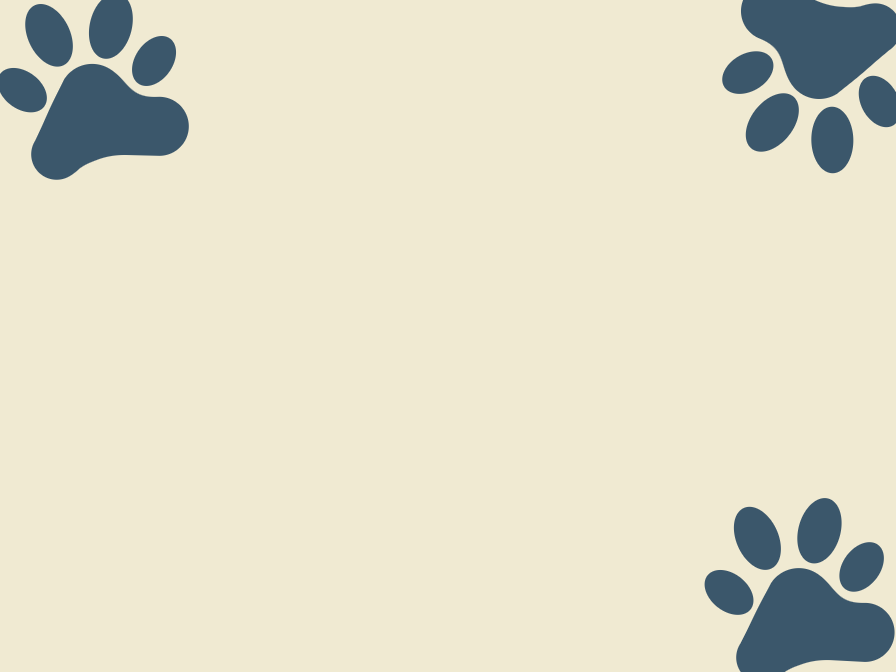
Write a Shadertoy shader that draws this background.

```glsl
// Three dark blue paw prints in the corners of a plain cream field.
// Each print is a distance field: four tilted ellipses for the toes and
// two tapered capsules, smoothly joined, for the pad.

#define CREAM vec3(0.942, 0.918, 0.824)
#define BLUE vec3(0.233, 0.340, 0.420)
#define PAW_SIZE 0.1736   // one paw unit, in canvas heights
#define PAD_BLEND 0.26    // softness of the join between the pad lobes

// Paw placement: x and y as fractions of the canvas, clockwise turn in radians
const vec3 PAWS[3] = vec3[3](
    vec3(0.0938, 0.9214, 0.0),
    vec3(0.9017, 0.8372, 3.575),
    vec3(0.8838, 0.1714, 0.028));

// Toes in paw units: centre, clockwise tilt from upright, long radius
const vec4 TOES[4] = vec4[4](
    vec4(-0.53, -0.32, -0.93, 0.235),
    vec4(-0.30,  0.15, -0.45, 0.285),
    vec4( 0.23,  0.23,  0.24, 0.286),
    vec4( 0.60, -0.07,  0.61, 0.236));

// Brings a point into a frame that is turned clockwise by the angle
vec2 toFrame(vec2 p, float angle) {
    float c = cos(angle), s = sin(angle);
    return vec2(c * p.x - s * p.y, s * p.x + c * p.y);
}

float ellipseDist(vec2 p, vec2 radii) {
    float k = length(p / radii);
    float slope = length(p / (radii * radii));
    return (k - 1.0) * (k + 1e-4) / (slope + 1e-4);
}

// Capsule whose radius changes from ra at a to rb at b
float taperDist(vec2 p, vec2 a, float ra, vec2 b, float rb) {
    vec2 axis = b - a;
    float t = clamp(dot(p - a, axis) / dot(axis, axis), 0.0, 1.0);
    return length(p - a - axis * t) - mix(ra, rb, t);
}

float smoothUnion(float a, float b, float k) {
    float h = max(k - abs(a - b), 0.0) / k;
    return min(a, b) - 0.25 * h * h * k;
}

float pawDist(vec2 p) {
    // Pad: one limb from the crown to the left lobe, one across to the right
    float leftLimb = taperDist(p, vec2(0.07, -0.38), 0.285, vec2(-0.235, -0.87), 0.218);
    float rightLimb = taperDist(p, vec2(0.12, -0.63), 0.24, vec2(0.645, -0.63), 0.253);
    float d = smoothUnion(leftLimb, rightLimb, PAD_BLEND);

    // Toes: larger ones are slightly slimmer
    for (int i = 0; i < 4; i++) {
        vec4 toe = TOES[i];
        vec2 radii = vec2(0.066 + 0.4 * toe.w, toe.w);
        d = min(d, ellipseDist(toFrame(p - toe.xy, toe.z), radii));
    }
    return d;
}

void mainImage(out vec4 fragColor, in vec2 fragCoord) {
    vec2 canvas = vec2(iResolution.x / iResolution.y, 1.0);
    vec2 p = fragCoord / iResolution.y;

    // Nearest paw edge, in canvas heights
    float d = 1e3;
    for (int i = 0; i < 3; i++) {
        vec2 local = toFrame(p - PAWS[i].xy * canvas, PAWS[i].z) / PAW_SIZE;
        d = min(d, pawDist(local) * PAW_SIZE);
    }

    // Edge smoothing over one pixel
    float ink = clamp(0.5 - d * iResolution.y, 0.0, 1.0);
    fragColor = vec4(mix(CREAM, BLUE, ink), 1.0);
}
```
